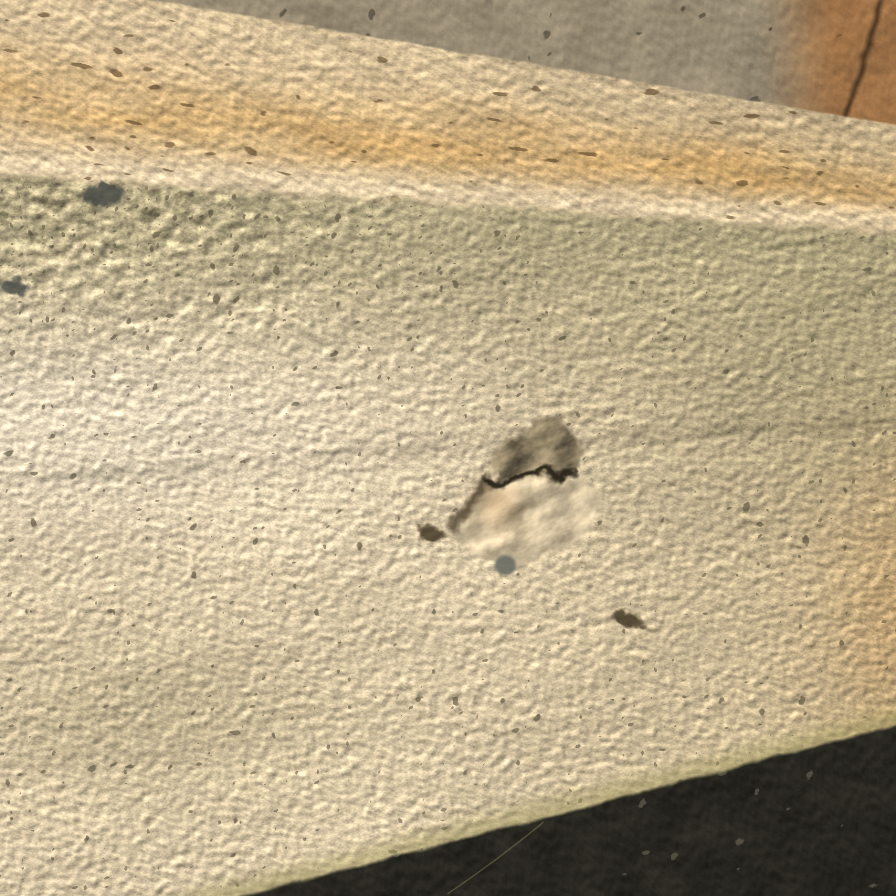
This texture is drawn by a WebGL 2 fragment shader. Its source:

```glsl
#version 300 es
precision highp float;
// A worn concrete barrier with a chipped hollow, an ochre ledge and a dark floor.
uniform vec2 u_resolution;
out vec4 fragColor;

vec2 hash2(vec2 p) {
  vec3 q = fract(p.xyx * vec3(0.1031, 0.1030, 0.0973));
  q += dot(q, q.yzx + 33.33);
  return fract((q.xx + q.yz) * q.zy);
}

float corner(vec2 i, vec2 f, vec2 o) { return dot(hash2(i + o) * 2.0 - 1.0, f - o); }

float gradientNoise(vec2 p) {
  vec2 i = floor(p), f = p - i, e = vec2(1, 0);
  vec2 u = f * f * f * (f * (f * 6.0 - 15.0) + 10.0);
  return mix(mix(corner(i, f, e.yy), corner(i, f, e), u.x),
             mix(corner(i, f, e.yx), corner(i, f, e.xx), u.x), u.y);
}

float fbm(vec2 p) {
  float sum = 0.0, amp = 1.0;
  for (int i = 0; i < 4; i++) {
    sum += amp * gradientNoise(p);
    p = mat2(1.6, 1.2, -1.2, 1.6) * p + 7.3;
    amp *= 0.55;
  }
  return sum;
}

vec2 turn(vec2 p, float a) {
  return vec2(cos(a) * p.x + sin(a) * p.y, cos(a) * p.y - sin(a) * p.x);
}

float ellipse(vec2 p, vec2 center, vec2 radius, float angle) {
  return (length(turn(p - center, angle) / radius) - 1.0) * min(radius.x, radius.y);
}

float segment(vec2 p, vec2 a, vec2 b) {
  vec2 d = b - a;
  return length(p - a - d * clamp(dot(p - a, d) / dot(d, d), 0.0, 1.0));
}

// 1 inside a distance field, 0 outside
float fill(float d, float soft) { return 1.0 - smoothstep(-soft, soft, d); }

float bell(float x, float width) { return exp(-x * x / (width * width)); }

float spot(vec2 p, vec2 center, vec2 radius) { return bell(length((p - center) / radius), 1.0); }

// Slope of a rough surface, lit from above
float relief(vec2 p, vec2 freq) {
  vec2 q = p * freq, light = vec2(-0.12, 0.3);
  return fbm(q - light) - fbm(q + light);
}

// Scattered ragged pits, one candidate in each cell
float pits(vec2 p, vec2 cells, float chance) {
  vec2 q = p * cells, id = floor(q), r = hash2(id + 19.7), s = hash2(id + 71.3);
  vec2 d = turn(q - id - mix(vec2(0.3), vec2(0.7), r), s.x * 2.0);
  float edge = length(d * vec2(0.8, 1.4)) + 0.13 * gradientNoise(q * 5.0);
  return fill(edge - mix(0.06, 0.24, s.y * s.y), 0.06) * step(fract(r.x * 17.0 + s.x), chance);
}

vec3 wallColor(vec2 p, float ledgeY, float floorY) {
  vec3 olive = vec3(0.64, 0.60, 0.46), pit = vec3(0.33, 0.30, 0.23);
  float under = smoothstep(0.26, 0.0, ledgeY - p.y);
  float worn = under * smoothstep(0.65, 0.0, p.x);
  vec3 c = mix(vec3(0.85, 0.78, 0.65), vec3(0.75, 0.68, 0.54), smoothstep(0.35, 1.1, p.x));
  c = mix(c, vec3(0.91, 0.86, 0.76), 0.7 * spot(p, vec2(0.06, 0.53), vec2(0.38, 0.13)));
  c = mix(c, olive, 0.75 * under);
  c = mix(c, olive, 0.55 * spot(p, vec2(0.94, 0.57), vec2(0.25, 0.13)));
  c = mix(c, olive, 0.4 * spot(p, vec2(0.17, 0.20), vec2(0.22, 0.09)));
  c = mix(c, vec3(0.74, 0.58, 0.37), 0.55 * spot(p, vec2(1.03, 0.31), vec2(0.11, 0.17)));
  // Faint stain along the casting seam
  float seam = p.y - 0.463 - 0.085 * p.x + 0.02 * p.x * p.x;
  c *= 1.0 - 0.13 * bell(seam, 0.009) * (0.7 + gradientNoise(p * 14.0));
  // Streaks, grain and pits
  c *= 1.0 + 0.09 * fbm(turn(p, 0.15) * vec2(4, 17));
  c *= 1.0 + 0.30 * relief(turn(p, 0.12), vec2(85, 125));
  c *= 1.0 + (0.08 + 0.45 * worn) * relief(p, vec2(48, 58));
  c = mix(c, pit, 0.65 * pits(p, vec2(44, 52), 0.08 + 0.5 * worn));
  c = mix(c, pit, 0.55 * pits(p + 3.1, vec2(85, 95), 0.10 + 0.35 * worn));
  return mix(c, vec3(0.61, 0.58, 0.36), 0.5 * smoothstep(0.035, 0.0, p.y - floorY));
}

vec3 ledgeColor(vec2 p, float h) {
  vec3 c = mix(vec3(0.84, 0.75, 0.60), vec3(0.76, 0.68, 0.54), smoothstep(0.3, 1.0, p.x));
  float band = bell(h - 0.095 + 0.05 * p.x, 0.042);
  c = mix(c, vec3(0.80, 0.62, 0.36), band * (0.55 + 0.5 * fbm(p * vec2(5, 14))));
  c = mix(c, vec3(0.91, 0.83, 0.69), 0.7 * bell(h - 0.012, 0.018));
  c *= 1.0 + 0.28 * relief(turn(p, -0.12), vec2(75, 120));
  c *= 1.0 + 0.14 * fbm(turn(p, -0.3) * vec2(9, 40));
  return mix(c, vec3(0.36, 0.28, 0.17), 0.65 * pits(turn(p, -0.25), vec2(24, 68), 0.22));
}

vec3 backWallColor(vec2 p) {
  vec3 c = mix(vec3(0.59, 0.54, 0.45), vec3(0.61, 0.44, 0.28), smoothstep(0.84, 0.94, p.x));
  c *= 1.0 + 0.16 * fbm(p * 16.0) + 0.12 * relief(p, vec2(90));
  float crack = segment(p + 0.012 * gradientNoise(p * 35.0), vec2(0.945, 0.87), vec2(0.985, 1));
  return c * (1.0 - 0.5 * fill(crack - 0.003, 0.004)) * (1.0 - 0.35 * pits(p, vec2(40), 0.15));
}

vec3 floorColor(vec2 p) {
  vec3 c = vec3(0.155, 0.148, 0.125) * (1.0 + 0.25 * fbm(p * 22.0) + 0.25 * relief(p, vec2(90)));
  c = mix(c, vec3(0.42, 0.40, 0.34), 0.6 * pits(p, vec2(55), 0.06));
  float bend = 0.7 * p.y * (0.082 - p.y);
  float strand = segment(p + vec2(-bend, bend), vec2(0.5, 0.003), vec2(0.606, 0.082));
  return mix(c, vec3(0.48, 0.45, 0.32), 0.7 * fill(strand - 0.0006, 0.0012));
}

// Broken hollow: pale bowl, shaded roof, dark cracks
vec3 addHollow(vec3 c, vec2 p, vec2 q) {
  float bowl = ellipse(q, vec2(0.588, 0.424), vec2(0.083, 0.050), 0.28);
  float roof = ellipse(q, vec2(0.602, 0.490), vec2(0.054, 0.034), 0.35);
  float side = segment(q, vec2(0.508, 0.413), vec2(0.545, 0.462));
  float fissure = segment(q, vec2(0.543, 0.463), vec2(0.640, 0.474));
  float chips = relief(turn(p, 0.6), vec2(24, 42));
  c = mix(c, vec3(0.82, 0.75, 0.62) * (1.0 + 0.35 * chips), fill(bowl, 0.004));
  c = mix(c, vec3(0.70, 0.57, 0.41), 0.5 * spot(p, vec2(0.555, 0.437), vec2(0.025)));
  c = mix(c, vec3(0.50, 0.45, 0.35) * (1.0 + 0.65 * chips), 0.9 * fill(roof, 0.004) * smoothstep(0.458, 0.468, q.y));
  c = mix(c, vec3(0.31, 0.27, 0.20), 0.8 * fill(side - 0.006, 0.006));
  return mix(c, vec3(0.15, 0.13, 0.09), 0.9 * fill(fissure - 0.004, 0.003));
}

vec3 addDent(vec3 c, vec2 q, vec2 center, vec2 radius, vec3 tint) {
  return mix(c, tint, 0.85 * fill(ellipse(q, center, radius, -0.2), 0.003));
}

void main() {
  vec2 p = gl_FragCoord.xy / u_resolution;
  vec2 ragged = p + 0.016 * vec2(fbm(p * 27.0), fbm(p * 27.0 + 9.0));
  float wobble = 0.006 * fbm(p * 28.0);
  float ledgeY = 0.804 - 0.064 * p.x + wobble;
  float backY = 1.0 - 0.168 * (p.x - 0.17) + 0.4 * wobble;
  float floorY = 0.262 * (p.x - 0.273) + 0.5 * wobble;
  vec3 slate = vec3(0.29, 0.30, 0.28), hole = vec3(0.26, 0.22, 0.15);

  vec3 c = addHollow(wallColor(p, ledgeY, floorY), p, ragged);
  c = addDent(c, ragged, vec2(0.482, 0.405), vec2(0.017, 0.008), hole);
  c = addDent(c, ragged, vec2(0.700, 0.312), vec2(0.018, 0.009), hole);
  c = addDent(c, p, vec2(0.564, 0.369), vec2(0.012, 0.011), slate * 1.35);
  c = mix(c, ledgeColor(p, p.y - ledgeY), smoothstep(-0.006, 0.006, p.y - ledgeY));
  c = addDent(c, ragged, vec2(0.120, 0.783), vec2(0.021, 0.016), slate);
  c = addDent(c, ragged, vec2(0.015, 0.682), vec2(0.015, 0.009), slate);
  c = mix(c, backWallColor(p), smoothstep(-0.002, 0.002, p.y - backY));
  c = mix(c, floorColor(p), smoothstep(0.003, -0.003, p.y - floorY));
  fragColor = vec4(clamp(c, 0.0, 1.0), 1.0);
}
```
